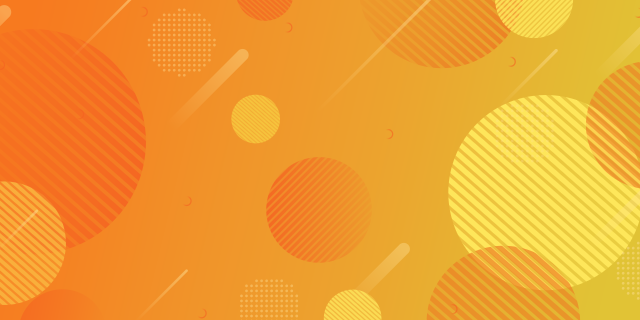
This background is drawn by a Shadertoy shader. Its source:

```glsl
// Warm orange-to-yellow gradient with striped discs, dotted discs, light streaks and small arcs.

const vec3 RED_ORANGE = vec3(0.96, 0.38, 0.13);
const vec3 ORANGE = vec3(0.93, 0.49, 0.14);
const vec3 AMBER = vec3(0.98, 0.72, 0.25);
const vec3 GOLD = vec3(0.97, 0.80, 0.25);
const vec3 LEMON = vec3(1.00, 0.91, 0.36);
const vec3 GLOW = vec3(1.00, 0.88, 0.58);

// Stripe normals: lines that fall or rise to the right
const vec2 FALLING = vec2(0.66, 0.75);
const vec2 RISING = vec2(0.707, -0.707);

// Streaks: head x, head y, extent along each axis, radius
const int STREAKS = 10;
const vec4 STREAK[STREAKS] = vec4[STREAKS](
    vec4(0.758, 0.828, 0.225, 0.019), vec4(1.262, 0.222, 0.18, 0.019),
    vec4(0.013, 0.962, 0.12, 0.022), vec4(0.41, 1.005, 0.19, 0.004),
    vec4(1.345, 1.005, 0.355, 0.005), vec4(1.738, 0.842, 0.18, 0.005),
    vec4(0.583, 0.154, 0.16, 0.004), vec4(0.115, 0.341, 0.13, 0.004),
    vec4(2.02, 0.405, 0.18, 0.014), vec4(2.03, 0.92, 0.16, 0.019));

const int ARCS = 10;
const vec2 ARC[ARCS] = vec2[ARCS](
    vec2(0.446, 0.963), vec2(0.898, 0.914), vec2(1.596, 0.807), vec2(1.213, 0.581),
    vec2(0.583, 0.372), vec2(0.630, 0.021), vec2(0.0, 0.797), vec2(0.247, 0.643),
    vec2(1.414, 0.034), vec2(1.995, 0.96));

float hash(vec2 p) {
    return fract(sin(dot(p, vec2(127.1, 311.7))) * 43758.5453);
}

// Antialiased coverage of a signed distance
float cover(float dist, float px) {
    return clamp(0.5 - dist / px, 0.0, 1.0);
}

// Coverage of parallel bands, falling back to their mean when too fine
float stripes(float t, float period, float duty, float px) {
    float wave = abs(fract(t / period) - 0.5);
    float band = cover((wave - 0.5 * duty) * period, px);
    return mix(band, duty, smoothstep(0.25, 0.7, px / period));
}

// Opacity ramp: full at the side that "fade" points to
float ramp(vec2 unit, vec2 fade) {
    return clamp(1.0 + dot(unit, fade) - length(fade), 0.0, 1.0);
}

// Striped disc; "gap" is the opacity left between the stripes
vec3 stripedDisc(vec3 base, vec2 q, float radius, vec3 tint, vec2 normal,
                 float period, float gap, float alpha, vec2 fade, float px) {
    float band = stripes(dot(q, normal), period, 0.62, px);
    float mask = cover(length(q) - radius, px) * ramp(q / radius, fade);
    return mix(base, tint, mask * alpha * mix(gap, 1.0, band));
}

// Disc filled with a square grid of dots
vec3 dottedDisc(vec3 base, vec2 q, float radius, float alpha, float px) {
    float cell = 0.0157;
    vec2 centre = (floor(q / cell) + 0.5) * cell;
    float dot_ = cover(length(q - centre) - 0.0042, px);
    return mix(base, GLOW, dot_ * alpha * step(length(centre), radius));
}

// Diagonal capsule that fades from its head to the lower left
vec3 streak(vec3 base, vec2 q, float extent, float radius, float px) {
    float h = clamp(-(q.x + q.y) / (2.0 * extent), 0.0, 1.0);
    float alpha = mix(0.5, 0.4, smoothstep(0.005, 0.015, radius)) * (1.0 - h);
    return mix(base, GLOW, alpha * cover(length(q + h * extent) - radius, px));
}

// Small ring, open on one side
vec3 arc(vec3 base, vec2 q, float turn, float px) {
    float ring = cover(abs(length(q) - 0.014) - 0.002, px);
    float side = smoothstep(-0.6, 0.6, dot(normalize(q + 1e-5), vec2(cos(turn), sin(turn))));
    return mix(base, RED_ORANGE, 0.6 * ring * side);
}

void mainImage(out vec4 fragColor, in vec2 fragCoord) {
    vec2 p = fragCoord / iResolution.y;
    float px = 1.0 / iResolution.y;
    vec2 even = vec2(0.0);

    // Background gradient
    float t = clamp(0.5 * p.x + 0.12 * (0.5 - p.y), 0.0, 1.0);
    vec3 col = mix(vec3(0.97, 0.47, 0.12), vec3(0.935, 0.61, 0.175), smoothstep(-0.1, 0.55, t));
    col = mix(col, vec3(0.88, 0.77, 0.21), smoothstep(0.4, 1.08, t));

    // Dark discs behind
    col = stripedDisc(col, p - vec2(0.104, 0.557), 0.352, RED_ORANGE, FALLING, 0.030, 0.35, 0.85, vec2(0.42, -0.1), px);
    col = stripedDisc(col, p - vec2(0.195, -0.042), 0.138, RED_ORANGE, FALLING, 0.02, 1.0, 0.6, vec2(-0.5, 0.1), px);
    col = stripedDisc(col, p - vec2(0.828, 1.026), 0.091, RED_ORANGE, FALLING, 0.012, 0.4, 0.65, even, px);
    col = stripedDisc(col, p - vec2(0.997, 0.344), 0.165, RED_ORANGE, RISING, 0.0165, 0.35, 0.85, vec2(-0.43, 0.0), px);
    col = stripedDisc(col, p - vec2(1.380, 1.047), 0.260, ORANGE, FALLING, 0.024, 0.25, 0.9, vec2(0.4, -0.25), px);

    // Bright discs
    col = stripedDisc(col, p - vec2(0.013, 0.240), 0.193, AMBER, FALLING, 0.019, 0.3, 0.85, even, px);
    col = stripedDisc(col, p - vec2(0.799, 0.628), 0.076, GOLD, FALLING, 0.009, 0.5, 0.85, even, px);
    col = stripedDisc(col, p - vec2(1.669, 1.003), 0.122, LEMON, RISING, 0.012, 0.4, 0.85, even, px);
    col = stripedDisc(col, p - vec2(1.706, 0.398), 0.305, LEMON, FALLING, 0.026, 0.3, 0.96, even, px);

    // Translucent discs over the large bright one
    col = stripedDisc(col, p - vec2(2.031, 0.609), 0.200, ORANGE, FALLING, 0.026, 0.3, 0.65, even, px);
    col = stripedDisc(col, p - vec2(1.573, -0.008), 0.240, ORANGE, FALLING, 0.026, 0.2, 0.7, vec2(0.0, 0.1), px);

    // Dotted discs
    col = dottedDisc(col, p - vec2(0.568, 0.867), 0.103, 0.4, px);
    col = dottedDisc(col, p - vec2(0.841, 0.036), 0.100, 0.4, px);
    col = dottedDisc(col, p - vec2(2.018, 0.154), 0.090, 0.45, px);
    col = dottedDisc(col, p - vec2(1.640, 0.583), 0.100, 0.3, px);

    // Scattered arcs and streaks
    for (int i = 0; i < ARCS; i++) col = arc(col, p - ARC[i], hash(ARC[i]) - 0.7, px);
    for (int i = 0; i < STREAKS; i++) col = streak(col, p - STREAK[i].xy, STREAK[i].z, STREAK[i].w, px);

    // Front disc over a streak's tail
    col = stripedDisc(col, p - vec2(1.102, 0.005), 0.090, LEMON, FALLING, 0.011, 0.4, 0.8, even, px);

    fragColor = vec4(col, 1.0);
}
```
